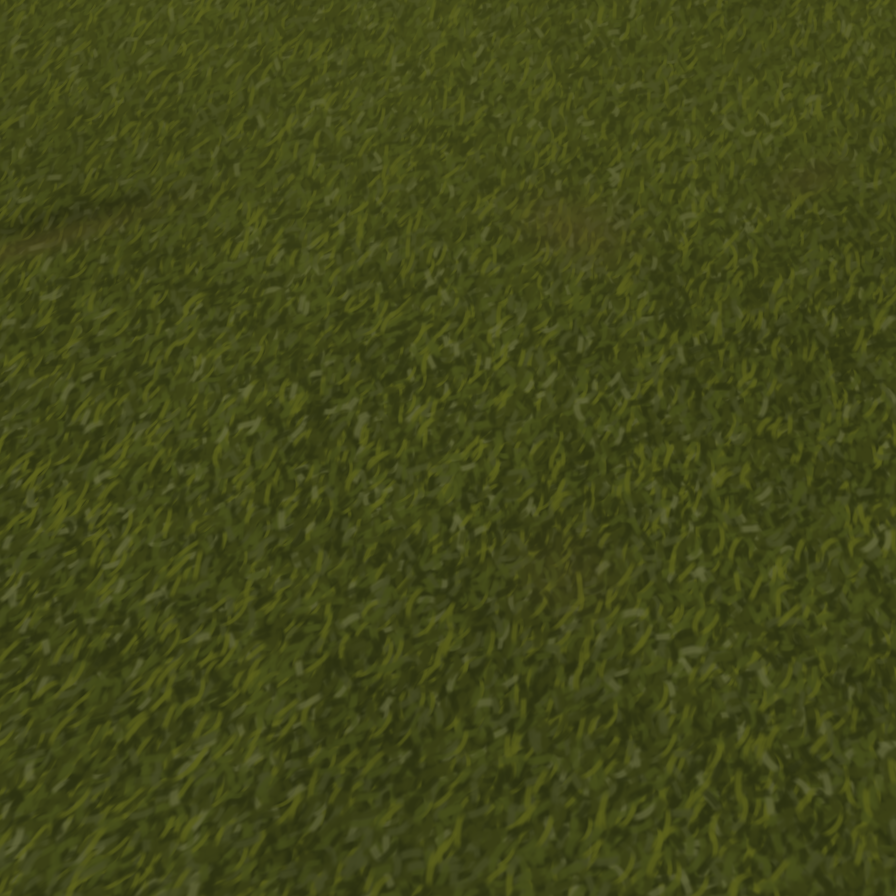
A three.js fragment shader for this texture:

```glsl
// A lawn seen at a slant: soft short grass blades that shrink with distance.
// Jittered cells each hold one curved blade; several layers are stacked over
// a cellular ground, then tinted by layered sines and a few worn patches.
varying vec2 vUv;

const int LAYERS = 10;
const vec3 DEEP = vec3(0.175, 0.195, 0.065);
const vec3 SHADE = vec3(0.232, 0.252, 0.082);
const vec3 GREEN = vec3(0.282, 0.314, 0.105);
const vec3 GREY = vec3(0.285, 0.305, 0.150);
const vec3 YELLOW = vec3(0.365, 0.385, 0.105);
const vec3 PALE = vec3(0.390, 0.405, 0.235);
const vec3 EARTH = vec3(0.325, 0.285, 0.135);

vec2 hash2(vec2 p) {
  vec3 q = fract(p.xyx * vec3(0.1031, 0.1030, 0.0973));
  q += dot(q, q.yzx + 33.33);
  return fract((q.xx + q.yz) * q.zy);
}

// Distance to the nearest scattered point
float cellular(vec2 p) {
  vec2 cell = floor(p);
  float nearest = 2.0;
  for (int y = -1; y <= 1; y++) {
    for (int x = -1; x <= 1; x++) {
      vec2 id = cell + vec2(float(x), float(y));
      nearest = min(nearest, length(id + hash2(id + 71.0) - p));
    }
  }
  return nearest;
}

// Broad uneven tone, about -1 to 1
float patches(vec2 p) {
  float wave = sin(p.x * 7.0 + 2.0 * sin(p.y * 5.0 + 1.0));
  wave += sin(p.y * 13.0 - p.x * 6.0 + 2.0 * sin(p.x * 9.0));
  wave += 0.7 * sin(p.x * 23.0 + p.y * 17.0 + 2.0 * sin(p.y * 19.0));
  return wave / 2.7;
}

// Picks a blade colour by its share of the lawn
vec3 bladeColor(float pick) {
  vec3 color = mix(DEEP, SHADE, step(0.22, pick));
  color = mix(color, GREEN, step(0.46, pick));
  color = mix(color, GREY, step(0.69, pick));
  color = mix(color, YELLOW, step(0.82, pick));
  return mix(color, PALE, step(0.955, pick));
}

// Coverage of a curved, tapering blade centred on the origin
float blade(vec2 p, float angle, float halfLength, float halfWidth, float bend) {
  vec2 up = vec2(sin(angle), cos(angle));
  float along = dot(p, up);
  float across = abs(dot(p, vec2(up.y, -up.x)) - bend * along * along);
  float ends = 1.0 - smoothstep(0.45, 1.0, abs(along) / halfLength);
  return ends * (1.0 - smoothstep(0.2, 1.0, across / halfWidth));
}

// Lays one layer of scattered blades over a colour
vec3 addBlades(vec3 color, vec2 p, float seed, float opacity) {
  vec2 cell = floor(p);
  for (int y = -1; y <= 1; y++) {
    for (int x = -1; x <= 1; x++) {
      vec2 id = cell + vec2(float(x), float(y));
      vec2 place = hash2(id + seed);
      vec2 kind = hash2(id + seed + 37.0);
      vec2 form = hash2(id + seed + 91.0);
      float isLong = step(0.82, kind.x) * step(kind.x, 0.955);
      float angle = 0.40 + (kind.y - 0.5) * mix(2.3, 1.0, isLong);
      float halfLength = mix(0.38, 0.55, isLong) + 0.25 * form.x;
      float halfWidth = mix(0.20, 0.15, isLong) + 0.06 * form.y;
      float cover = blade(p - id - 0.15 - 0.7 * place, angle, halfLength,
                          halfWidth, (form.y - 0.5) * 1.2);
      color = mix(color, bladeColor(kind.x), cover * opacity);
    }
  }
  return color;
}

// Soft elliptical spot, tilted by a slope
float spot(vec2 p, vec2 center, vec2 radius, float slope) {
  vec2 d = p - center;
  d.y -= slope * d.x;
  d /= radius;
  return exp(-dot(d, d));
}

void main() {
  // Perspective: ground units grow denser towards the top
  float density = 1.0 + 0.75 * vUv.y;
  vec2 ground = vec2((vUv.x - 0.7) * density, vUv.y + 0.375 * vUv.y * vUv.y);
  ground += 4.0;

  float mottle = cellular(ground * vec2(62.0, 44.0));
  vec3 color = mix(SHADE, DEEP, smoothstep(0.2, 0.9, mottle));
  for (int i = 0; i < LAYERS; i++) {
    float height = float(i) / float(LAYERS - 1);
    vec2 shift = vec2(0.37, 0.61) * float(i);
    color = addBlades(color, ground * mix(40.0, 29.0, height) + shift,
                      float(i) * 113.0, mix(0.65, 0.75, height));
  }

  // Distance haze and broad tone
  float tone = patches(vUv);
  color = mix(color, vec3(0.285, 0.305, 0.105), 0.35 * smoothstep(0.4, 1.0, vUv.y));
  color *= 0.97 + 0.07 * vUv.y + 0.045 * tone;

  // Worn earth and a shaded furrow at the left
  float worn = spot(vUv, vec2(0.64, 0.745), vec2(0.06, 0.035), -0.2);
  worn += 0.7 * spot(vUv, vec2(0.90, 0.80), vec2(0.04, 0.02), 0.3);
  worn += 0.5 * spot(vUv, vec2(0.63, 0.36), vec2(0.06, 0.05), 0.0);
  worn += spot(vUv, vec2(0.03, 0.725), vec2(0.14, 0.014), 0.3);
  float furrow = spot(vUv, vec2(0.06, 0.757), vec2(0.13, 0.014), 0.2);
  color = mix(color, EARTH, 0.38 * min(worn, 1.0));
  color *= 1.0 - 0.2 * furrow;

  gl_FragColor = vec4(color, 1.0);
}
```
